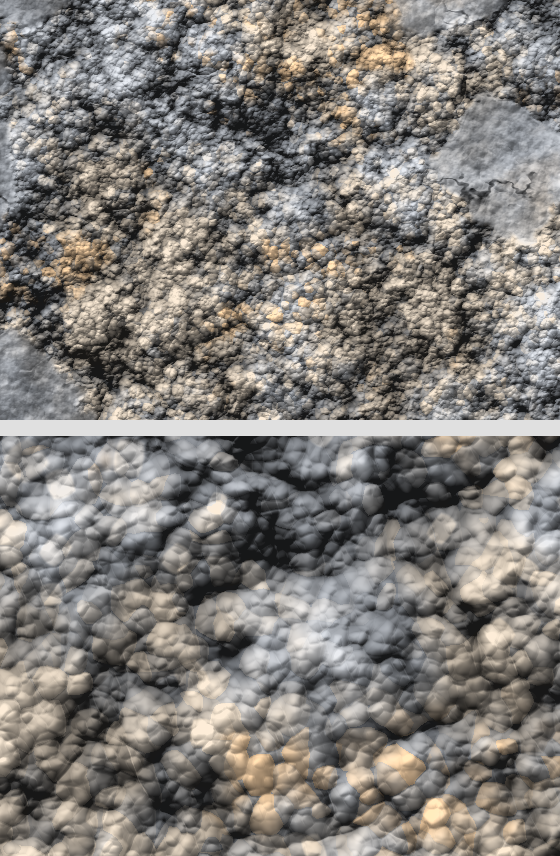
Top, the full canvas; bottom, a detail of the centre.
Reproduce this texture procedurally as a WebGL 2 fragment shader.

```glsl
#version 300 es
precision highp float;
// Freshly dug clay soil: crumbly clods, smooth cut slabs, dark hollows and pale grit.
// Overlapping random domes at several sizes form a height field, which is lit from
// the upper left, shaded in its cavities and tinted from cool grey to ochre.

uniform vec2 u_resolution;
out vec4 fragColor;

struct Soil { float height; float cavity; float tint; float slab; };

float hash(vec2 p) {
  return fract(sin(dot(p, vec2(127.1, 311.7))) * 43758.5453);
}

vec2 hash2(vec2 p) {
  return vec2(hash(p), hash(p + vec2(19.7, 53.3)));
}

mat2 rotation(float angle) {
  float c = cos(angle), s = sin(angle);
  return mat2(c, s, -s, c);
}

float noise(vec2 p) {
  vec2 i = floor(p), f = fract(p);
  f = f * f * (3.0 - 2.0 * f);
  float low = mix(hash(i), hash(i + vec2(1, 0)), f.x);
  float high = mix(hash(i + vec2(0, 1)), hash(i + vec2(1, 1)), f.x);
  return mix(low, high, f.y);
}

float fbm(vec2 p, int octaves) {
  float sum = 0.0, total = 0.0, amp = 0.5;
  for (int i = 0; i < octaves; i++) {
    sum += amp * noise(p);
    total += amp;
    amp *= 0.55;
    p = rotation(0.6) * p * 2.03 + 7.3;
  }
  return sum / total;
}

// Highest random dome at p (x) and its random id (y); keep is the share of filled cells.
vec2 domes(vec2 p, float keep) {
  vec2 base = floor(p), best = vec2(0.0);
  for (int y = -1; y <= 1; y++)
  for (int x = -1; x <= 1; x++) {
    vec2 cell = base + vec2(x, y);
    if (hash(cell + 71.0) > keep) continue;
    vec2 d = rotation(6.28 * hash(cell + 11.0)) * (p - cell - hash2(cell));
    d.x *= mix(1.0, 1.45, hash(cell + 5.0));
    float blocky = mix(length(d), max(abs(d.x), abs(d.y)) * 1.1, 0.5);
    float radius = mix(0.5, 0.95, hash(cell + 23.0));
    float dome = 1.0 - blocky * blocky / (radius * radius);
    if (dome > best.x) best = vec2(dome, hash(cell + 37.0));
  }
  return best;
}

Soil soilAt(vec2 p) {
  vec2 ragged = vec2(fbm(p * 13.0, 4), fbm(p * 13.0 + 31.0, 4)) - 0.5;
  vec2 q = p + 0.09 * ragged;
  float slab = smoothstep(0.2, 0.42, domes(q * 2.7 + 4.0, 0.36).x);
  float crumbly = 1.0 - 0.82 * slab;

  vec2 clod = domes(q * 7.0, 1.0);
  vec2 lump = domes((p + 0.03 * ragged) * 21.0 + 3.0, 1.0);
  vec2 crumb = domes((p + 0.015 * ragged) * 46.0 + 8.0, 1.0);
  vec2 grain = domes(p * 92.0 + 5.0, 1.0);

  Soil soil;
  soil.height = 0.16 * fbm(p * 4.0, 5) + 0.02 * slab + 0.006 * fbm(p * 50.0, 3)
    + 0.045 * clod.x * mix(1.0, 0.35, slab)
    + crumbly * (0.013 * lump.x + 0.0075 * crumb.x + 0.0034 * grain.x);
  soil.cavity = 0.26 * (clod.x - 0.6) * mix(1.0, 0.4, slab)
    + crumbly * (0.22 * (lump.x - 0.6) + 0.18 * (crumb.x - 0.6) + 0.13 * (grain.x - 0.6));
  soil.tint = (0.4 * lump.y + 0.6 * crumb.y - 0.5) * crumbly;
  soil.slab = slab;
  return soil;
}

// Thin broken cracks along a noise contour.
float cracks(vec2 p) {
  float line = abs(fbm(p * vec2(5.0, 8.0) + 17.0, 5) - 0.5);
  return (1.0 - smoothstep(0.004, 0.022, line)) * smoothstep(0.42, 0.6, noise(p * 9.0));
}

// Grey tone tinted from blue-grey through buff to rusty ochre.
vec3 clayColor(float tone, float warmth, float ochre) {
  vec3 tint = mix(vec3(0.97, 1.0, 1.045), vec3(1.07, 1.0, 0.91), warmth);
  return tone * mix(tint, vec3(1.22, 1.0, 0.75), ochre);
}

void main() {
  vec2 p = gl_FragCoord.xy / u_resolution.y;
  float stepSize = 0.0018;
  Soil soil = soilAt(p);
  vec2 slope = vec2(soilAt(p + vec2(stepSize, 0)).height,
                    soilAt(p + vec2(0, stepSize)).height) - soil.height;
  float facing = dot(slope / stepSize, vec2(0.5, -0.87));
  float light = facing / sqrt(1.0 + facing * facing);

  // Relief, cavities, hollows and surface wear
  float hollow = smoothstep(0.58, 0.74, fbm(p * 3.6 + 41.0, 5)) * (1.0 - soil.slab);
  float wear = noise(rotation(0.5) * p * vec2(14.0, 75.0)) - 0.5;
  float tone = 0.555 + 0.25 * light + soil.cavity + 0.17 * soil.tint;
  tone += 0.34 * (fbm(p * 3.0 + 12.0, 4) - 0.5) + 0.13 * (fbm(p * 120.0, 2) - 0.5);
  tone += soil.slab * (0.09 * wear + 0.01) - 0.27 * hollow;
  tone -= 0.3 * cracks(p) * mix(0.35, 1.0, soil.slab);

  // Scattered pale grit
  float grit = smoothstep(0.3, 0.6, domes(p * 42.0 + 60.0, 0.09).x) * (1.0 - 0.7 * soil.slab);
  tone += 0.17 * grit * (1.0 - 0.6 * hollow);
  tone = clamp(tone, 0.09, 0.93);

  // Clay, buff earth and ochre patches
  float patches = fbm(p * 4.5 + 83.0, 5);
  float warmth = smoothstep(0.3, 0.68, patches + 0.3 * soil.tint) + 0.3 * grit;
  warmth = clamp(warmth * mix(1.0, 0.4, soil.slab) + 0.3 * (tone - 0.5), 0.0, 1.0);
  float ochre = smoothstep(0.58, 0.76, fbm(p * 5.5 + 29.0, 5) + 0.25 * soil.tint);
  ochre *= 0.75 * (1.0 - 0.8 * soil.slab);
  fragColor = vec4(clamp(clayColor(tone, warmth, ochre), 0.0, 1.0), 1.0);
}
```
